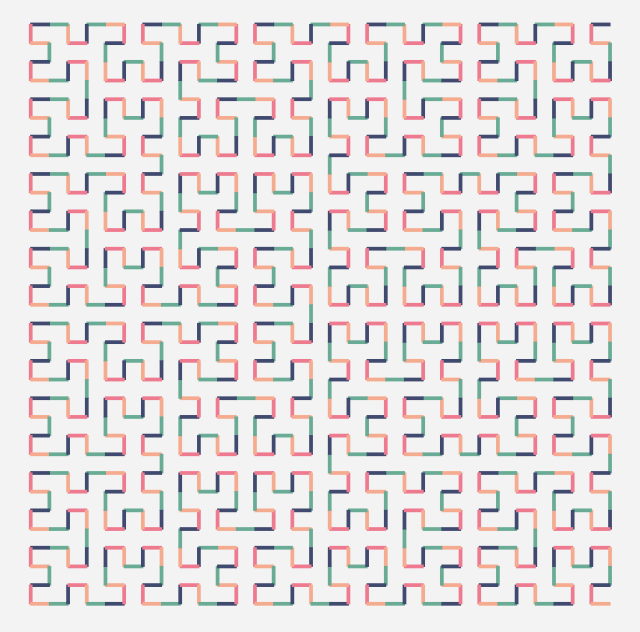
A WebGL 1 fragment shader for this pattern:

```glsl
precision highp float;

uniform vec2 u_resolution;

// Position of a 32 x 32 grid node along a Hilbert curve, from 0 to 1023
float hilbertIndex(vec2 node) {
  float index = 0.0;
  float size = 16.0;
  for (int level = 0; level < 5; level++) {
    vec2 quadrant = step(size, node);
    index += size * size * (3.0 * quadrant.x + quadrant.y - 2.0 * quadrant.x * quadrant.y);
    node -= size * quadrant;
    // The first and last quadrants are transposed, the last one also flipped
    if (quadrant.y < 0.5) {
      if (quadrant.x > 0.5) node = size - 1.0 - node;
      node = node.yx;
    }
    size *= 0.5;
  }
  return index;
}

// The curve starts at the top right and ends at the bottom right
float curveIndex(vec2 cell) {
  return hilbertIndex(31.0 - cell.yx);
}

vec3 segmentColor(float index) {
  float phase = mod(index + 0.5, 4.0);
  if (phase < 1.0) return vec3(0.25, 0.285, 0.43);
  if (phase < 2.0) return vec3(0.93, 0.48, 0.56);
  if (phase < 3.0) return vec3(0.96, 0.67, 0.56);
  return vec3(0.41, 0.67, 0.58);
}

void main() {
  // Grid units: one step of the curve is 0.0292 of the canvas width
  float pixel = 1.0 / (0.0292 * u_resolution.x);
  vec2 p = (gl_FragCoord.xy - 0.5 * u_resolution) * pixel + vec2(15.48, 15.4);
  vec2 cell = clamp(floor(p + 0.5), 0.0, 31.0);
  vec2 offset = p - cell;
  float here = curveIndex(cell);

  // Coverage by the segments that enter and leave this node
  float incoming = 0.0;
  float outgoing = 0.0;
  vec2 direction = vec2(1.0, 0.0);
  for (int side = 0; side < 4; side++) {
    vec2 neighbor = cell + direction;
    bool inside = all(greaterThan(neighbor, vec2(-0.5))) && all(lessThan(neighbor, vec2(31.5)));
    if (inside) {
      float along = dot(offset, direction);
      float across = abs(dot(offset, vec2(-direction.y, direction.x)));
      float cover = clamp((0.1 - across) / pixel + 0.5, 0.0, 1.0)
                  * clamp(along / pixel + 1.0, 0.0, 1.0);
      float change = curveIndex(neighbor) - here;
      if (abs(change + 1.0) < 0.5) incoming = cover;
      if (abs(change - 1.0) < 0.5) outgoing = cover;
    }
    direction = vec2(-direction.y, direction.x);
  }

  vec3 color = vec3(0.953);
  color = mix(color, segmentColor(here - 1.0), incoming);
  color = mix(color, segmentColor(here), outgoing);
  gl_FragColor = vec4(color, 1.0);
}
```
